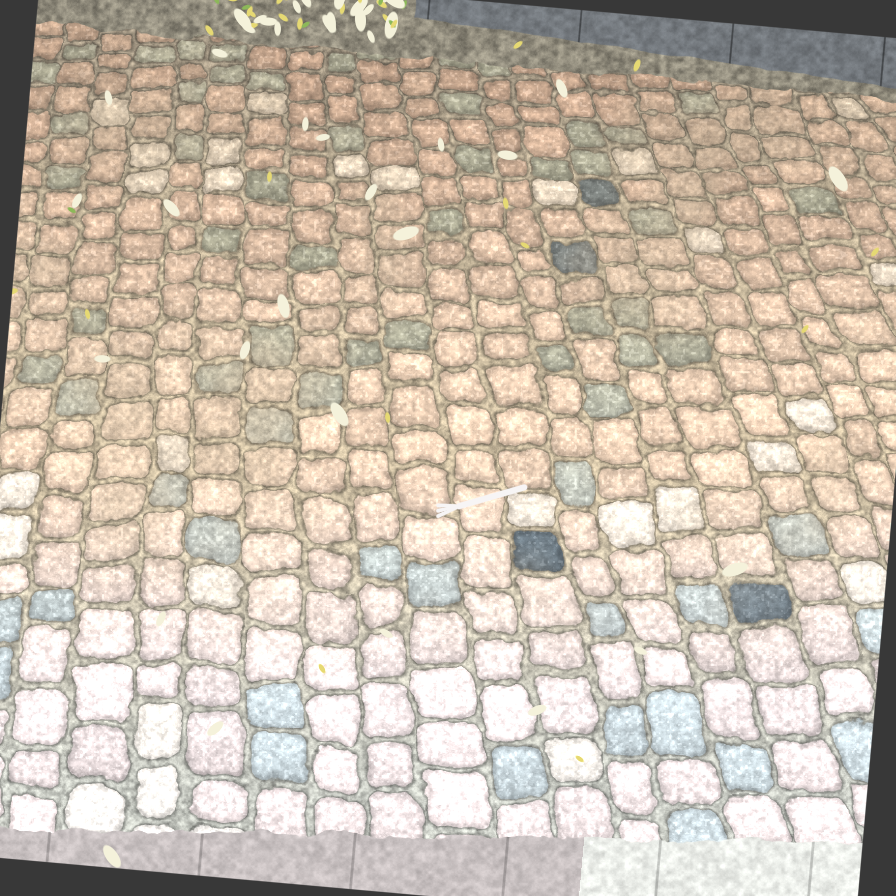
A WebGL 2 fragment shader for this texture:

```glsl
#version 300 es
precision highp float;
uniform vec2 u_resolution;
out vec4 outColor;

#define TILT 0.089
#define VANISH vec2(0.28, 2.315)
#define COLUMNS 33.0
#define ROWS 72.5
#define JOINT 0.0019
#define JITTER 0.27
#define ODD_SHARE 0.22
#define SLATE_SHARE 0.012
#define LEAVES 76
#define FRAME_COLOR vec3(0.22)

float hash(vec2 p) { return fract(sin(dot(p, vec2(127.1, 311.7))) * 43758.5453); }

float noise(vec2 p) {
  vec2 i = floor(p), f = fract(p);
  f = f * f * (3.0 - 2.0 * f);
  return mix(mix(hash(i), hash(i + vec2(1, 0)), f.x),
             mix(hash(i + vec2(0, 1)), hash(i + vec2(1, 1)), f.x), f.y);
}

float fbm(vec2 p) {
  float sum = 0.0, amp = 0.5;
  for (int i = 0; i < 4; i++) {
    sum += amp * noise(p);
    p = p * 2.03 + 17.0;
    amp *= 0.5;
  }
  return sum;
}

float cover(float d) { float aa = 0.8 / u_resolution.y; return 1.0 - smoothstep(-aa, aa, d); }

// Interval with uneven ends around x: index, lower end, upper end
vec3 unevenCell(float x, float seed) {
  float k = floor(x);
  if (x < k + JITTER * hash(vec2(k, seed))) k -= 1.0;
  return vec3(k, k + JITTER * hash(vec2(k, seed)), k + 1.0 + JITTER * hash(vec2(k + 1.0, seed)));
}

float capsule(vec2 p, vec2 a, vec2 b, float r) {
  vec2 pa = p - a, ba = b - a;
  return length(pa - ba * clamp(dot(pa, ba) / dot(ba, ba), 0.0, 1.0)) - r;
}

vec3 stoneColor(vec2 id, float far) {
  float pick = hash(id + 3.7), tone = hash(id + 9.1);
  vec3 red = mix(vec3(0.95, 0.90, 0.90), vec3(0.92, 0.81, 0.71), smoothstep(0.2, 0.52, far));
  red = mix(red, vec3(0.81, 0.68, 0.58), smoothstep(0.55, 0.95, far));
  vec3 gray = mix(vec3(0.78, 0.83, 0.85), vec3(0.70, 0.69, 0.60), smoothstep(0.2, 0.7, far));
  vec3 pale = mix(vec3(0.95, 0.94, 0.93), vec3(0.88, 0.80, 0.69), far);
  vec3 c = pick < ODD_SHARE ? mix(gray, pale, step(0.68, tone)) : red;
  if (pick > 1.0 - SLATE_SHARE) c = mix(vec3(0.36, 0.45, 0.54), vec3(0.50, 0.50, 0.46), far);
  return c * (0.94 + 0.12 * tone);
}

vec3 cobbles(vec2 p) {
  float depth = VANISH.y - p.y;
  vec2 size = vec2(depth / COLUMNS, depth * depth / ROWS);
  vec2 g = vec2((p.x - VANISH.x) / size.x, ROWS / depth);
  g += 0.25 * vec2(noise(g * 0.45), noise(g * 0.45 + 40.0)) + 0.15 * vec2(noise(g * 2.3), noise(g * 2.3 + 9.0));
  vec3 col = unevenCell(g.x, 1.0);
  g.y += hash(vec2(col.x, 5.0));
  vec3 row = unevenCell(g.y, col.x + 20.0);
  vec2 id = vec2(col.x, row.x);

  // Rounded block inside its cell
  vec2 halfSize = 0.5 * vec2(col.z - col.y, row.z - row.y) * size;
  vec2 local = (g - 0.5 * vec2(col.y + col.z, row.y + row.z)) * size;
  float corner = 0.18 * size.y;
  float gap = JOINT * depth * (0.6 + 0.8 * hash(id + 1.3));
  vec2 e = abs(local) - halfSize + gap + corner;
  float d = length(max(e, 0.0)) + min(max(e.x, e.y), 0.0) - corner;
  d += 0.008 * (fbm(p * 95.0) - 0.47);

  // Sandy joints with grit
  float grain = fbm(p * 210.0), blotch = fbm(p * 7.0);
  vec3 sand = mix(vec3(0.76, 0.77, 0.74), vec3(0.79, 0.73, 0.62), smoothstep(0.1, 0.5, p.y));
  sand = mix(sand, vec3(0.68, 0.63, 0.55), smoothstep(0.7, 1.0, p.y));
  sand *= 0.68 + 0.68 * grain;
  sand *= 1.0 - 0.3 * (1.0 - smoothstep(0.0, 0.004, d));

  // Speckled faces, lit crowns and dusty patches
  vec3 face = stoneColor(id, p.y) * (0.78 + 0.46 * grain);
  face += 0.1 * smoothstep(0.6, 0.85, noise(p * 330.0));
  face *= 0.86 + 0.17 * smoothstep(0.0, 0.008, -d);
  face *= 1.0 + 0.06 * local.y / halfSize.y;
  float dust = smoothstep(0.35, 0.75, blotch) * smoothstep(0.2, 0.5, p.y) * 0.6;
  face = mix(face, vec3(0.80, 0.73, 0.63) * (0.76 + 0.5 * grain), dust);
  vec3 c = mix(sand, face, cover(d));
  return c * mix(1.06, 0.97, smoothstep(0.3, 1.0, p.y));
}

// Slabs below, gutter and kerb above
vec3 addBorders(vec3 c, vec2 p, vec2 q) {
  float grain = fbm(p * 150.0), ragged = 0.018 * (fbm(p * 35.0) - 0.5);
  vec3 slab = mix(vec3(0.79, 0.76, 0.76), vec3(0.93, 0.94, 0.92), step(0.69, q.x));
  float seam = abs(fract(q.x / 0.17 - 0.06) - 0.5) * 0.17;
  slab *= (0.85 + 0.32 * grain) * (1.0 - 0.2 * cover(seam - 0.0015));
  c = mix(c, slab, cover(q.y - 0.028 - 0.075 * q.x + ragged));
  vec3 gutter = vec3(0.57, 0.55, 0.49) * (0.62 + 0.8 * grain);
  c = mix(c, gutter, cover(0.932 - q.y + ragged));
  vec3 kerb = vec3(0.46, 0.48, 0.50) * (0.78 + 0.45 * grain) * (1.0 - 0.4 * cover(seam - 0.001));
  return mix(c, kerb, cover(max(0.999 - 0.056 * q.x - q.y, 0.42 - q.x) + 0.3 * ragged));
}

vec3 addLitter(vec3 c, vec2 p) {
  for (int i = 0; i < LEAVES; i++) {
    float n = float(i), kind = hash(vec2(n, 4.0)), turn = 6.283 * hash(vec2(n, 3.0));
    vec2 spot = vec2(hash(vec2(n, 1.0)), hash(vec2(n, 2.0)));
    if (i < LEAVES / 2) spot = vec2(0.22, 0.965) + vec2(0.25, 0.04) * spot;
    else spot.y = sqrt(spot.y);
    vec2 r = mat2(cos(turn), -sin(turn), sin(turn), cos(turn)) * (p - spot);
    float leaf = length(r * vec2(1.0, 2.2)) - mix(0.005, 0.016, kind * kind);
    vec3 tint = mix(vec3(0.90, 0.85, 0.45), vec3(0.96, 0.95, 0.86), step(0.45, kind));
    if (kind < 0.15) tint = vec3(0.55, 0.72, 0.35);
    c = mix(c, tint, cover(leaf * 0.6));
  }
  // Small white fork
  float fork = capsule(p, vec2(0.512, 0.435), vec2(0.585, 0.456), 0.0035);
  for (float k = -1.0; k < 2.0; k++)
    fork = min(fork, capsule(p, vec2(0.512, 0.435), vec2(0.489, 0.430 + 0.006 * k), 0.0022));
  return mix(c, vec3(0.97, 0.96, 0.96), cover(fork));
}

void main() {
  vec2 p = gl_FragCoord.xy / u_resolution;
  vec2 axis = normalize(vec2(1.0, TILT)), m = p - 0.5;
  vec2 q = vec2(axis.x * m.x - axis.y * m.y, axis.y * m.x + axis.x * m.y) + 0.5;
  vec3 c = addLitter(addBorders(cobbles(p), p, q), p);
  vec2 edge = abs(q - 0.5) - 0.5;
  outColor = vec4(mix(FRAME_COLOR, clamp(c, 0.0, 1.0), cover(max(edge.x, edge.y))), 1.0);
}
```
